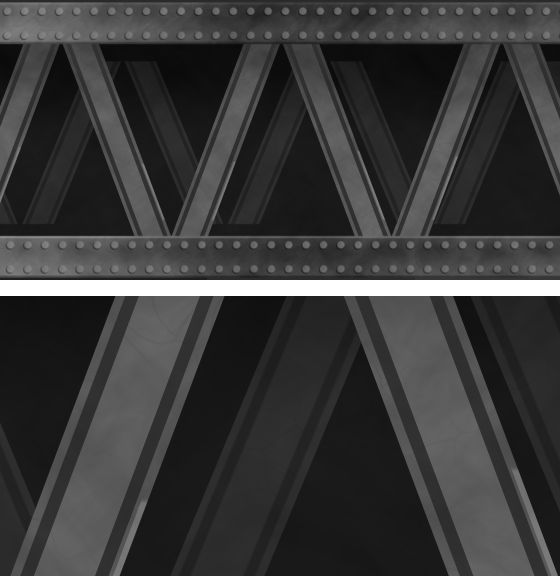
Top, the full canvas; bottom, a detail of the centre.
Write a WebGL 2 fragment shader that draws this pattern.

```glsl
#version 300 es
precision highp float;
// Riveted steel truss: two horizontal beams joined by a zigzag of flanged struts,
// with a dimmer zigzag behind. Struts come from mirrored, sheared repeats;
// layered sines and cellular noise stain and scratch the grey metal.

#define FRONT_PERIOD 0.7865
#define FRONT_APEX 0.2185
#define BACK_PERIOD 0.7344
#define BACK_APEX 0.4388
#define BEAM_HALF 0.0745
#define TOP_BEAM_Y 0.917
#define LOW_BEAM_Y 0.0825
#define RIVET_STEP 0.0621
#define RIVET_RADIUS 0.0133
#define RIVET_ROW 0.043
#define WEAR 0.045

uniform vec2 u_resolution;
out vec4 fragColor;

float pixel;  // height of one pixel in canvas units

vec2 hash2(vec2 p) {
  return fract(sin(vec2(dot(p, vec2(127.1, 311.7)), dot(p, vec2(269.5, 183.3)))) * 4375.85);
}

// Smooth interval: one between a and b
float band(float x, float a, float b, float blur) {
  return smoothstep(a - blur, a + blur, x) * (1.0 - smoothstep(b - blur, b + blur, x));
}

// Soft blotches from warped sines, about -1 to 1
float stains(vec2 p) {
  float sum = 0.0, gain = 0.5;
  for (int i = 0; i < 5; i++) {
    p += 0.6 * sin(p.yx * 1.3 + float(i));
    sum += gain * sin(p.x) * sin(p.y + 1.7);
    p = mat2(1.5, 1.1, -1.1, 1.5) * p;
    gain *= 0.62;
  }
  return sum;
}

// Thin lines along cell borders
float scratches(vec2 p) {
  vec2 cell = floor(p), f = fract(p);
  float near = 8.0, second = 8.0;
  for (int j = -1; j <= 1; j++)
    for (int i = -1; i <= 1; i++) {
      vec2 o = vec2(i, j);
      float d = length(o + hash2(cell + o) - f);
      second = min(second, max(near, d));
      near = min(near, d);
    }
  return 1.0 - smoothstep(0.0, 0.09, second - near);
}

// Zigzag strut: x = position across (0 to 1), y = the same from left to right, z = mask
vec3 strut(vec2 p, float apex, float period, float top, float slope, float width) {
  float x = mod(p.x - apex + 0.5 * period, period) - 0.5 * period;
  float across = (abs(x) - 0.006 - slope * (top - p.y)) / width;
  float rightward = x > 0.0 ? across : 1.0 - across;
  return vec3(across, rightward, band(across, 0.0, 1.0, 0.7 * pixel / width));
}

// Dark grooves beside both flanges of a strut
float grooves(float across, float blur) {
  return band(across, 0.10, 0.225, blur) + band(across, 0.785, 0.91, blur);
}

// Horizontal beam shade, including its rivets
float beam(vec2 p, float y, float shift, float grain) {
  float h = (p.y - y) / BEAM_HALF;
  float lit = 0.25 + 0.16 * (1.0 - smoothstep(0.1, 0.85, p.x));
  lit += 0.05 * smoothstep(1.2, 2.0, p.x) - 0.04 * band(p.x, 0.85, 1.3, 0.2);
  float shade = lit + 0.035 * cos(h * 3.0 + shift * 60.0) + grain * 1.3;
  shade += 0.14 * band(h, 0.90, 1.1, 0.05) * (y < 0.5 ? 1.0 : 0.3);
  shade *= 1.0 - 0.35 * band(h, -1.1, -0.90, 0.06);
  vec2 rivet = vec2(mod(p.x - shift + 0.5 * RIVET_STEP, RIVET_STEP) - 0.5 * RIVET_STEP,
                    abs(p.y - y) - RIVET_ROW);
  vec2 drop = vec2(-0.003, p.y > y ? -0.003 : 0.003);
  float shadow = 1.0 - smoothstep(-0.002, 0.004, length(rivet - drop) - RIVET_RADIUS);
  float head = 1.0 - smoothstep(-pixel, pixel, length(rivet) - RIVET_RADIUS);
  shade *= 1.0 - 0.4 * shadow;
  return mix(shade, 0.30 + 0.45 * lit + 2.5 * rivet.x + grain, head);
}

void main() {
  pixel = 1.0 / u_resolution.y;
  vec2 p = gl_FragCoord.xy * pixel;
  float grain = WEAR * (stains(p * 13.0) + 0.5 * stains(p * vec2(34.0, 41.0) + 5.0));
  float scratch = scratches(p * 17.0 + 0.5 * sin(p.yx * 31.0));
  grain -= 0.02 * scratch * smoothstep(-0.02, 0.03, grain);

  // Dark hollow, blackest under the top beam
  float shade = mix(0.098, 0.048, smoothstep(0.45, 0.80, p.y)) + 0.25 * grain;

  // Rear struts
  vec3 rear = strut(p, BACK_APEX, BACK_PERIOD, 0.781, 0.415, 0.112);
  float rearShade = mix(0.175, 0.115, smoothstep(0.5, 0.78, p.y)) + 0.4 * grain;
  rearShade *= 1.0 - 0.25 * grooves(rear.x, 0.02);
  shade = mix(shade, rearShade, rear.z * band(p.y, 0.2, 0.781, pixel));

  // Front struts, with a worn bright edge whose length varies
  vec3 front = strut(p, FRONT_APEX, FRONT_PERIOD, 0.84, 0.375, 0.13);
  float blur = 0.7 * pixel / 0.13;
  float steel = mix(0.375, 0.27, smoothstep(0.55, 0.84, p.y)) + grain;
  steel -= 0.035 * (1.0 - band(front.x, 0.1, 0.91, blur));
  steel = mix(steel, 0.19 + 0.4 * grain, grooves(front.x, blur));
  float member = floor((p.x - FRONT_APEX) / (0.5 * FRONT_PERIOD));
  float wornTop = mix(0.40, 0.53, hash2(vec2(member, 3.0)).x);
  steel += 0.13 * band(front.y, 0.94, 1.2, blur) * band(p.y, 0.215, wornTop, 0.004);
  shade = mix(shade, steel, front.z);

  // Beams over the strut ends, with stepped slivers beyond them
  float outer = step(0.5, abs(p.y - 0.5) + BEAM_HALF);
  float sliver = 0.12 + 0.10 * hash2(vec2(floor(p.x * 1.35), step(0.5, p.y))).x;
  shade = mix(shade, sliver, outer * step(0.42, abs(p.y - 0.5)));
  float upper = beam(p, TOP_BEAM_Y, 0.026, grain);
  float lower = beam(p, LOW_BEAM_Y, 0.0375, grain);
  shade = mix(shade, upper, band(p.y, TOP_BEAM_Y - BEAM_HALF, TOP_BEAM_Y + BEAM_HALF, pixel));
  shade = mix(shade, lower, band(p.y, LOW_BEAM_Y - BEAM_HALF, LOW_BEAM_Y + BEAM_HALF, pixel));
  fragColor = vec4(vec3(clamp(shade, 0.0, 1.0)), 1.0);
}
```
